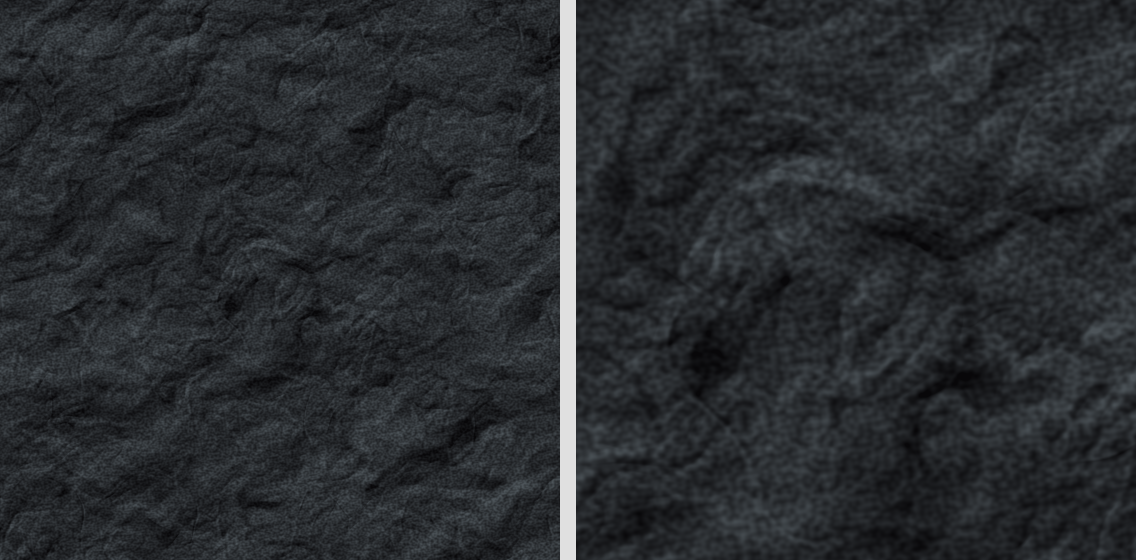
Left: the whole. Right: its middle third, enlarged.
Write a Shadertoy shader that draws this texture.

```glsl
#define SHADOW_COLOR vec3(0.085, 0.089, 0.099)
#define LIGHT_COLOR vec3(0.220, 0.240, 0.256)
#define BASE_TONE 0.53
#define RELIEF 0.25
#define FOLD_SCALE 5.5
#define FOLD_STRETCH 0.55
#define FOLD_ANGLE 0.25
#define CREASE_DEPTH 0.50
#define HAIRLINE 0.22
#define PATCHINESS 0.24
#define GRAIN 0.78
#define GRAIN_SCALE 245.0

vec2 randomGradient(vec2 cell) {
    vec3 h = fract(cell.xyx * vec3(0.1031, 0.1030, 0.0973));
    h += dot(h, h.yzx + 33.33);
    float angle = 6.28319 * fract((h.x + h.y) * h.z);
    return vec2(cos(angle), sin(angle));
}

float gradientNoise(vec2 p) {
    vec2 cell = floor(p), f = fract(p);
    vec2 u = f * f * f * (f * (f * 6.0 - 15.0) + 10.0);
    vec2 right = vec2(1.0, 0.0), up = vec2(0.0, 1.0);
    float a = dot(randomGradient(cell), f);
    float b = dot(randomGradient(cell + right), f - right);
    float c = dot(randomGradient(cell + up), f - up);
    float d = dot(randomGradient(cell + 1.0), f - 1.0);
    return mix(mix(a, b, u.x), mix(c, d, u.x), u.y);
}

// Turns the plane so that folds running along the angle become horizontal
vec2 alongFold(vec2 p, float angle) {
    float c = cos(angle), s = sin(angle);
    return vec2((c * p.x + s * p.y) * FOLD_STRETCH, c * p.y - s * p.x);
}

// Bends the folds so that they wander
vec2 warp(vec2 p) {
    p += 0.030 * vec2(gradientNoise(p * 6.0 + 3.7), gradientNoise(p * 6.0 + 41.3));
    p += 0.014 * vec2(gradientNoise(p * 21.0 + 17.1), gradientNoise(p * 21.0 + 63.9));
    return p;
}

// Sheet height: octaves of folds, sharp in some places and soft in others
float sheetHeight(vec2 p) {
    float height = 0.0, frequency = FOLD_SCALE, steepness = 0.85;
    float softness = 0.012 + 0.14 * smoothstep(-0.15, 0.4, gradientNoise(p * 7.0 + 90.0));
    for (int i = 0; i < 5; i++) {
        float k = float(i);
        vec2 q = alongFold(p, FOLD_ANGLE + 0.65 * sin(k * 2.4));
        float n = gradientNoise(q * frequency + 19.7 * k + 5.0);
        float ridge = sqrt(n * n + softness * softness);
        height += steepness / frequency * (0.9 * ridge + 0.3 * n);
        frequency *= 1.85;
        steepness *= k < 1.5 ? 1.05 : 0.82;
    }
    return height;
}

// Short pinched creases: a crisp edge with a shadow fading off one side
float creaseShadow(vec2 p) {
    float shadow = 0.0;
    for (int i = 0; i < 4; i++) {
        float k = float(i);
        vec2 q = alongFold(p, FOLD_ANGLE + 0.5 * sin(k * 1.9)) * vec2(0.75, 1.0);
        float n = gradientNoise(q * (8.0 + 2.5 * k) + 31.0 * k + 7.3);
        float where = smoothstep(0.12, 0.42, gradientNoise(p * (10.0 + k) + 57.0 * k + 11.0));
        shadow += where * smoothstep(-0.03, 0.01, n) * exp(-15.0 * max(n, 0.0));
    }
    return min(shadow, 1.2);
}

// Fine wrinkles: thin bright lines with a dark line beside them
float hairlines(vec2 p) {
    float lines = 0.0;
    for (int i = 0; i < 4; i++) {
        float k = float(i);
        vec2 q = alongFold(p, FOLD_ANGLE - 0.3 + 0.6 * k);
        float n = gradientNoise(q * (9.0 + 3.0 * k) + 43.0 * k + 2.9) / 0.035;
        float where = smoothstep(-0.05, 0.3, gradientNoise(p * 8.0 + 29.0 * k + 83.0));
        lines += where * n * exp(0.5 - 0.5 * n * n);
    }
    return lines;
}

// Fine tooth of the paper surface
float paperGrain(vec2 p) {
    vec2 q = alongFold(p, 0.5 * FOLD_ANGLE) * vec2(1.5, 1.0);
    return gradientNoise(q * GRAIN_SCALE) + 0.45 * gradientNoise(q * GRAIN_SCALE * 0.47 + 23.0);
}

void mainImage(out vec4 fragColor, in vec2 fragCoord) {
    vec2 p = fragCoord / min(iResolution.x, iResolution.y);
    vec2 sheet = warp(p);

    // Raking light from above, slightly to the left
    vec2 lightStep = 0.0012 * normalize(vec2(-0.45, 1.0));
    float slope = (sheetHeight(sheet - lightStep) - sheetHeight(sheet + lightStep))
                / (2.0 * length(lightStep));

    float tone = BASE_TONE + RELIEF * slope;
    tone += PATCHINESS * gradientNoise(p * 4.0 + 71.0);
    tone += HAIRLINE * hairlines(sheet);
    tone -= CREASE_DEPTH * creaseShadow(sheet);
    tone = max(tone, -0.2 + 0.25 * tone);
    tone += GRAIN * paperGrain(p) * (0.6 + 0.5 * clamp(tone, 0.0, 1.0));

    vec3 color = mix(SHADOW_COLOR, LIGHT_COLOR, clamp(tone, -0.4, 1.6));
    fragColor = vec4(color, 1.0);
}
```
